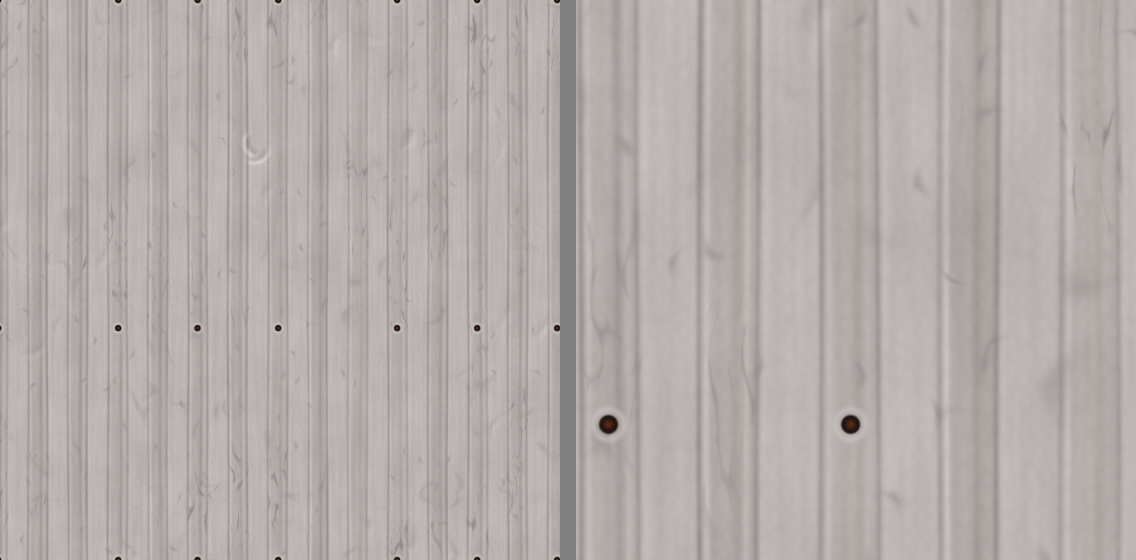
Left: the whole. Right: its middle third, enlarged.
This texture is drawn by a three.js fragment shader. Its source:

```glsl
// Weathered pale grey metal cladding with fourteen vertical ribs and rows of rusty screws.
varying vec2 vUv;

const float RIBS = 14.0;
const float RIB_OFFSET = 0.056;     // shift of the ribs, in rib spacings
const float RIB_HALF = 0.245;       // half width of a rib, in rib spacings
const float SCREW_ROW = 0.414;
const float SCREW_RADIUS = 0.0056;

const vec3 PLATE = vec3(0.735, 0.708, 0.697);
const vec3 RIB = vec3(0.688, 0.659, 0.646);
const vec3 GROOVE = vec3(0.545, 0.515, 0.505);
const vec3 GLINT = vec3(0.785, 0.765, 0.755);
const vec3 SCREW_DARK = vec3(0.13, 0.08, 0.065);
const vec3 SCREW_RUST = vec3(0.36, 0.17, 0.09);

float hash(vec2 p) {
  return fract(sin(dot(p, vec2(127.1, 311.7))) * 43758.5453);
}

vec2 hash2(vec2 p) {
  return vec2(hash(p), hash(p + 37.3));
}

// Distance to the nearest scattered point
float cellular(vec2 p) {
  vec2 cell = floor(p);
  float nearest = 2.0;
  for (int j = -1; j <= 1; j++) {
    for (int i = -1; i <= 1; i++) {
      vec2 id = cell + vec2(float(i), float(j));
      nearest = min(nearest, length(id + hash2(id) - p));
    }
  }
  return nearest;
}

// Slow undulation from layered sines
float waves(vec2 p) {
  return (sin(p.x + 1.7 * sin(p.y * 0.7)) + sin(p.y * 1.3 + 2.0 * sin(p.x * 0.6))
        + 0.6 * sin(2.3 * p.x - 1.9 * p.y)) / 2.6;
}

float line(float x, float center, float width) {
  float t = (x - center) / width;
  return exp(-t * t);
}

// Scattered short bent strokes; density is the share of cells that hold one
float scuffs(vec2 p, float density, float seed) {
  vec2 cell = floor(p);
  float total = 0.0;
  for (int j = -1; j <= 1; j++) {
    for (int i = -1; i <= 1; i++) {
      vec2 id = cell + vec2(float(i), float(j));
      vec2 rnd = hash2(id + seed);
      vec2 q = p - id - rnd;
      float angle = 0.4 + 2.2 * hash(id + seed + 9.1);
      q = mat2(cos(angle), -sin(angle), sin(angle), cos(angle)) * q;
      q.y += (rnd.x - 0.5) * 3.0 * q.x * q.x;
      float present = step(hash(id + seed + 5.7), density);
      total += present * line(q.x, 0.0, 0.35) * line(q.y, 0.0, 0.07 + 0.1 * rnd.y);
    }
  }
  return total;
}

// Curved crease: bright on its outer rim, dark just inside
float crease(vec2 p, float radius, float facing) {
  float r = length(p);
  float arc = smoothstep(0.2, 0.9, dot(p, vec2(cos(facing), sin(facing))) / max(r, 0.001));
  return arc * (line(r, radius, 0.004) - 0.8 * line(r, radius - 0.008, 0.005));
}

// Plate and rib cross-section; d runs from -0.5 to 0.5 around the rib
vec3 profile(float d, float rib, float y) {
  vec4 vary = vec4(hash2(vec2(rib, 3.0)), hash2(vec2(rib, 8.0)));
  float wear = 0.85 + 0.15 * waves(vec2(rib * 4.0, y * 14.0));
  float raised = 1.0 - smoothstep(RIB_HALF - 0.02, RIB_HALF + 0.02, abs(d));
  vec3 col = mix(PLATE, RIB, raised * (0.65 + 0.35 * vary.x));
  col = mix(col, GLINT, line(d, -0.18, 0.03) * (0.25 + 0.55 * vary.y));
  col = mix(col, GLINT, line(d, 0.15, 0.025) * 0.45 * vary.z);
  col = mix(col, GLINT, line(d, 0.30, 0.03) * 0.3);
  col = mix(col, GROOVE, line(d, -RIB_HALF, 0.025) * wear * (0.4 + 0.35 * vary.z));
  col = mix(col, GROOVE, line(d, 0.07, 0.04) * wear * (0.2 + 0.4 * vary.w));
  return mix(col, GROOVE, line(d, RIB_HALF - 0.01, 0.028) * wear * (0.4 + 0.4 * vary.x));
}

void main() {
  vec2 uv = vUv;
  float x = uv.x * RIBS + RIB_OFFSET + 0.012 * sin(uv.y * 9.0 + uv.x * 40.0);
  float rib = floor(x + 0.5);
  float d = x - rib;
  vec3 col = profile(d, rib, uv.y);

  // Vertical streaks, soft blotches and fine grain
  vec2 bent = uv + 0.012 * vec2(waves(uv.yx * 31.0), waves(uv * 43.0));
  float onRib = 1.0 - smoothstep(0.2, 0.32, abs(d));
  col += 0.035 * (0.45 - cellular(uv * vec2(130.0, 7.0)));
  col += 0.025 * (0.45 - cellular(bent * 17.0)) + 0.008 * waves(uv * 18.0);
  col += 0.022 * (0.45 - cellular(uv * vec2(190.0, 130.0)));

  // Dark flecks along the ribs and smudges across the plates
  float patches = smoothstep(-0.1, 0.7, waves(vec2(rib * 5.3, uv.y * 11.0)));
  float flecks = smoothstep(0.55, 0.95, cellular(bent * vec2(150.0, 32.0)));
  col = mix(col, GROOVE, flecks * onRib * patches * 0.8);
  float dirt = scuffs(bent * 22.0, 0.3, 2.0) * smoothstep(-0.5, 0.6, waves(uv * 13.0 + 4.0));
  col = mix(col, GROOVE, 0.33 * min(dirt, 1.0));
  col = mix(col, GROOVE, 0.45 * min(scuffs(uv * 48.0, 0.05, 6.0), 1.0));

  // Small dents, and one larger buckle in the upper middle
  vec2 shade = vec2(0.004, -0.005);
  col += 0.05 * (scuffs(uv * 18.0, 0.05, 14.0) - scuffs((uv + shade) * 18.0, 0.05, 14.0));
  col += 0.10 * crease(uv - vec2(0.462, 0.745), 0.026, 3.5);
  col += 0.09 * crease(uv - vec2(0.455, 0.735), 0.026, 5.2);

  // Screws on ribs 0, 3 and 5 of every seven, in two repeating rows
  float slot = mod(rib, 7.0);
  float hasScrew = max(1.0 - step(0.5, slot), max(1.0 - step(0.5, abs(slot - 3.0)), 1.0 - step(0.5, abs(slot - 5.0))));
  float rowY = min(abs(uv.y - SCREW_ROW), min(uv.y, 1.0 - uv.y));
  vec2 q = vec2(uv.x - (rib - RIB_OFFSET) / RIBS + 0.003 * (hash(vec2(rib, 1.0)) - 0.5), rowY);
  float r = length(q);
  col = mix(col, GLINT, hasScrew * 0.6 * line(r, SCREW_RADIUS * 1.6, 0.002));
  vec3 screw = mix(SCREW_RUST, SCREW_DARK, smoothstep(0.0, 0.8, r / SCREW_RADIUS));
  col = mix(col, screw, hasScrew * (1.0 - smoothstep(SCREW_RADIUS - 0.001, SCREW_RADIUS + 0.001, r)));

  gl_FragColor = vec4(col, 1.0);
}
```
